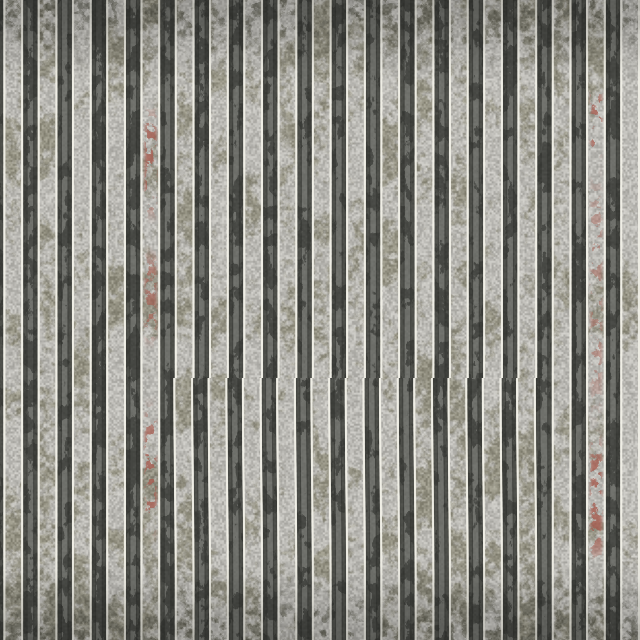
A three.js fragment shader for this texture:

```glsl
// Weathered corrugated metal: pale vertical ribs, dark grooves, olive stains and rust.
varying vec2 vUv;

const float PERIOD = 0.05355;       // canvas width of one rib and groove
const float FIRST_GROOVE = 0.0475;  // centre of the leftmost groove
const float SOFT = 0.018;           // edge softness, in periods
const float GROOVE_HALF = 0.212;
const float CHANNEL_HALF = 0.095;
const float EDGE_POS = 0.242;       // bright lip beside each groove
const float EDGE_HALF = 0.030;
const float SEAM_Y = 0.409;
const float SEAM_SHIFT = 0.0022;
const float GRAIN = 330.0;
const vec2 RUST_RIBS = vec2(3.0, 16.0);

const vec3 RIB = vec3(0.735, 0.73, 0.71);
const vec3 STAIN = vec3(0.54, 0.53, 0.46);
const vec3 GRIME = vec3(0.38, 0.38, 0.34);
const vec3 LIP = vec3(0.95, 0.945, 0.91);
const vec3 WALL = vec3(0.305, 0.31, 0.29);
const vec3 CHANNEL = vec3(0.435, 0.44, 0.42);
const vec3 CREASE = vec3(0.20, 0.205, 0.19);
const vec3 RUST = vec3(0.65, 0.36, 0.31);

float hash(vec2 p) {
  vec3 q = fract(vec3(p.xyx) * 0.1031);
  q += dot(q, q.yzx + 33.33);
  return fract((q.x + q.y) * q.z);
}

float noise(vec2 p) {
  vec2 i = floor(p);
  vec2 f = fract(p);
  f = f * f * (3.0 - 2.0 * f);
  return mix(mix(hash(i), hash(i + vec2(1.0, 0.0)), f.x),
             mix(hash(i + vec2(0.0, 1.0)), hash(i + vec2(1.0, 1.0)), f.x), f.y);
}

float fbm(vec2 p) {
  float sum = 0.0;
  float amp = 0.5;
  for (int i = 0; i < 4; i++) {
    sum += amp * noise(p);
    p = p * 2.07 + 17.3;
    amp *= 0.5;
  }
  return sum / 0.9375;
}

// Soft stripe of the given half width centred on zero
float stripe(float d, float halfWidth) {
  return 1.0 - smoothstep(halfWidth - SOFT, halfWidth + SOFT, abs(d));
}

float bump(float y, float centre, float halfHeight) {
  return 1.0 - smoothstep(0.4, 1.0, abs(y - centre) / halfHeight);
}

// Vertical extent of the rust runs on the left and right ribs
float rustRuns(float rib, float y) {
  float left = bump(y, 0.745, 0.10) + 0.8 * bump(y, 0.535, 0.085) + bump(y, 0.265, 0.12);
  float right = bump(y, 0.81, 0.065) + 0.6 * bump(y, 0.54, 0.22) + bump(y, 0.22, 0.12);
  return left * (1.0 - step(0.5, abs(rib - RUST_RIBS.x)))
       + right * (1.0 - step(0.5, abs(rib - RUST_RIBS.y)));
}

void main() {
  vec2 p = vUv;

  // Slight sideways step below the seam, easing out downward
  float jog = step(0.265, p.x) * step(p.x, 0.85) * step(p.y, SEAM_Y);
  float x = p.x + SEAM_SHIFT * jog * smoothstep(0.08, SEAM_Y, p.y);

  // Repeat: d is zero at a groove centre, one unit per period
  float u = (x - FIRST_GROOVE) / PERIOD;
  float groove = floor(u + 0.5);
  float d = u - groove;
  float rib = floor(u);
  float ribX = fract(u);
  float endWear = smoothstep(0.36, 0.5, abs(p.y - 0.5));

  // Speckled rib with patchy stains
  float grain = noise(p * GRAIN) - 0.5;
  float fine = fbm(p * 95.0);
  float broad = noise(vec2(u * 1.3 + hash(vec2(rib, 4.0)) * 9.0, p.y * 19.0 + rib * 7.1));
  float ribWear = hash(vec2(rib, 12.0)) * 0.2;
  float stain = smoothstep(0.72, 1.04, broad * 0.55 + fine * 0.75 + ribWear + endWear * 0.1);
  vec3 ribColor = mix(RIB, STAIN, stain * 0.8);
  float grime = endWear * smoothstep(0.47, 0.64, fine + grain * 0.12);
  ribColor = mix(ribColor, GRIME, grime * 0.6);
  ribColor += grain * 0.19;

  // Broken rust flakes, right of the rib centre
  float flakes = smoothstep(0.52, 0.60, fbm(p * 85.0 + 41.0));
  float rustBand = 1.0 - smoothstep(0.08, 0.25, abs(ribX - 0.51));
  ribColor = mix(ribColor, RUST, flakes * rustBand * min(rustRuns(rib, p.y), 1.0) * 0.8);

  // Groove: dark walls, lighter channel and two creases
  vec3 grooveColor = mix(WALL, CHANNEL, stripe(d, CHANNEL_HALF));
  float crease = stripe(abs(d) - CHANNEL_HALF, 0.015);
  grooveColor = mix(grooveColor, CREASE, crease * 0.65);
  grooveColor = mix(grooveColor, CREASE, stripe(abs(d) - GROOVE_HALF + 0.01, 0.012) * 0.35);
  float soot = fbm(vec2(p.x * 75.0, p.y * 48.0) + 83.0);
  float sootAmount = hash(vec2(groove, 29.0)) * 0.09 + endWear * 0.04;
  grooveColor = mix(grooveColor, CREASE, smoothstep(0.53, 0.61, soot + sootAmount) * 0.65);
  grooveColor += grain * 0.04;

  // Assemble the profile and its bright lips
  vec3 color = mix(ribColor, grooveColor, stripe(d, GROOVE_HALF));
  float lip = stripe(abs(d) - EDGE_POS, EDGE_HALF);
  color = mix(color, LIP, lip * (0.95 - 0.15 * endWear));

  // Darkening toward the top and bottom
  color *= 1.0 - 0.16 * endWear;
  gl_FragColor = vec4(clamp(color, 0.0, 1.0), 1.0);
}
```
